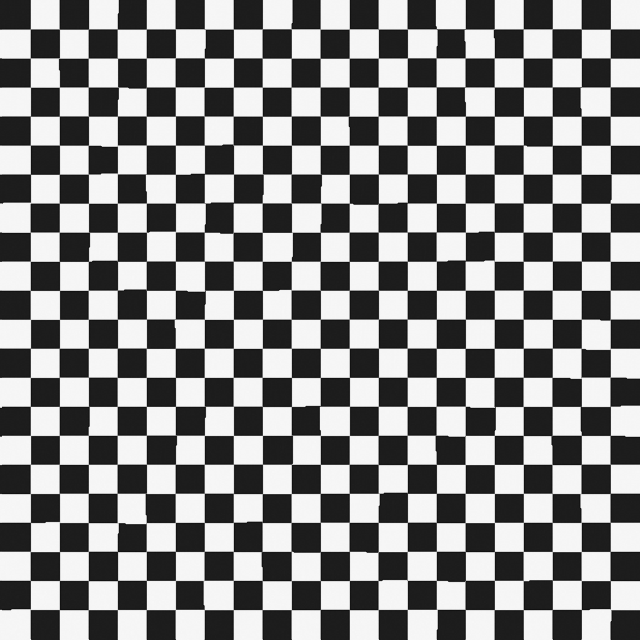
This pattern is drawn by a WebGL 1 fragment shader. Its source:

```glsl
precision highp float;
// Black and white checkerboard, 22 by 22 cells, with slightly uneven inked edges.

uniform vec2 u_resolution;

const float CELLS = 22.0;
const vec2 FIRST_EDGE = vec2(0.0482, 0.0469); // inner corner of the lower left cell
const vec2 CELL_SIZE = vec2(0.0453, 0.04535);
const float WHITE = 0.963;
const float BLACK = 0.112;
const float SEAM = 0.05;

float hash(vec2 p) {
  return fract(sin(dot(p, vec2(127.1, 311.7))) * 43758.5453);
}

// Index of the closest inner edge; the outer cells run on to the border.
float nearestEdge(float g) {
  return clamp(floor(g + 0.5), 1.0, CELLS - 1.0);
}

// Small shift of one cell side, with a rare nick along part of it.
float edgeShift(float edge, float along, float seed) {
  vec2 id = vec2(edge, floor(along)) + seed;
  float shift = 0.016 * (hash(id) - 0.5);
  float side = hash(id + 3.7) - 0.5;
  float nicked = step(0.9, hash(id + 7.3));
  float start = 0.7 * hash(id + 11.9);
  float part = smoothstep(start, start + 0.06, fract(along));
  return shift + nicked * part * 0.035 * sign(side);
}

// +1 in even cells, -1 in odd cells, with a soft step at the edge.
float stripe(float edge, float dist, float soft) {
  float parity = 1.0 - 2.0 * mod(edge, 2.0);
  return parity * clamp(dist / soft, -1.0, 1.0);
}

void main() {
  vec2 uv = gl_FragCoord.xy / u_resolution;
  vec2 grid = (uv - FIRST_EDGE) / CELL_SIZE + 1.0;
  float pixel = CELLS / min(u_resolution.x, u_resolution.y);
  float soft = max(0.018, 0.6 * pixel);

  // Signed distance to the nearest edges, in cells
  vec2 edge = vec2(nearestEdge(grid.x), nearestEdge(grid.y));
  vec2 dist = grid - edge;
  dist.x -= edgeShift(edge.x, grid.y, 0.0);
  dist.y -= edgeShift(edge.y, grid.x, 41.0);

  // Checker coverage
  float check = stripe(edge.x, dist.x, soft) * stripe(edge.y, dist.y, soft);
  float light = 0.5 + 0.5 * check;

  // Darker rim inside the black cells
  float rim = 1.0 - smoothstep(0.02, 0.065, min(abs(dist.x), abs(dist.y)));
  float ink = mix(BLACK, SEAM, 0.7 * rim);

  // Faint grain
  float grain = 0.008 * (hash(floor(uv * 512.0)) - 0.5);
  gl_FragColor = vec4(vec3(mix(ink, WHITE, light) + grain), 1.0);
}
```
